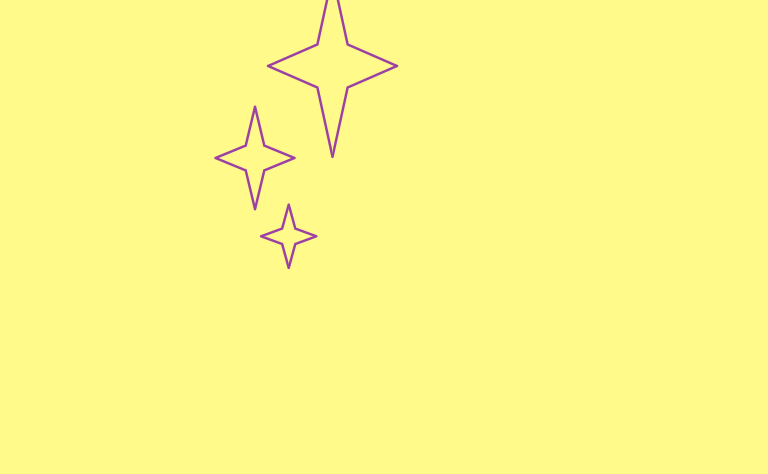
This background is drawn by a WebGL 1 fragment shader. Its source:

```glsl
precision highp float;
// Three outlined four-pointed sparkles on a flat pale yellow background.

uniform vec2 u_resolution;

float segmentDistance(vec2 p, vec2 a, vec2 b) {
  vec2 pa = p - a, ba = b - a;
  return length(pa - ba * clamp(dot(pa, ba) / dot(ba, ba), 0.0, 1.0));
}

// Distance to a sparkle outline, folded into one quadrant by symmetry.
float sparkleOutline(vec2 p, vec2 center, vec2 tips, vec2 notch) {
  vec2 q = abs(p - center);
  return min(segmentDistance(q, vec2(tips.x, 0.0), notch),
             segmentDistance(q, vec2(0.0, tips.y), notch));
}

void main() {
  // Canvas height is one unit.
  vec2 p = gl_FragCoord.xy / u_resolution.y;
  float pixel = 1.0 / u_resolution.y;

  // Large, medium and small sparkles
  float outline = sparkleOutline(p, vec2(0.7015, 0.8608), vec2(0.1360, 0.1915), vec2(0.0319, 0.0454));
  outline = min(outline, sparkleOutline(p, vec2(0.5380, 0.6667), vec2(0.0833, 0.1080), vec2(0.0196, 0.0262)));
  outline = min(outline, sparkleOutline(p, vec2(0.6091, 0.5015), vec2(0.0582, 0.0667), vec2(0.0139, 0.0163)));

  // Smooth purple stroke over the background
  float stroke = clamp(0.5 + (0.0026 - outline) / pixel, 0.0, 1.0);
  vec3 yellow = vec3(1.0, 0.98, 0.54);
  vec3 purple = vec3(0.61, 0.25, 0.64);
  gl_FragColor = vec4(mix(yellow, purple, stroke), 1.0);
}
```
